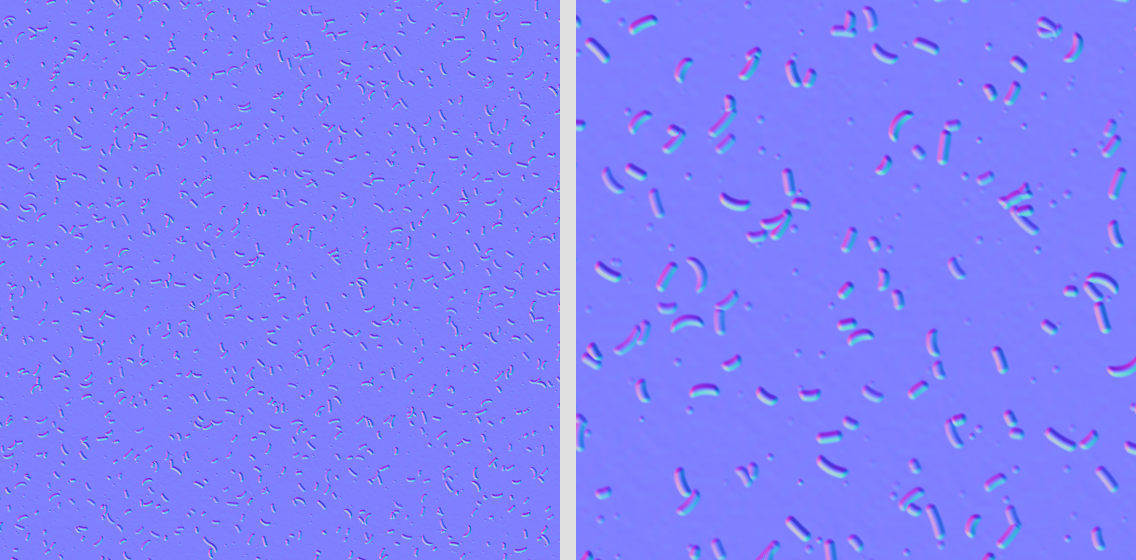
Left, the full canvas; right, a detail of the centre.
Write a WebGL 2 fragment shader that draws this texture map.

```glsl
#version 300 es
precision highp float;

uniform vec2 u_resolution;
out vec4 fragColor;

float hash(vec2 p) {
    return fract(sin(dot(p, vec2(127.1, 311.7))) * 43758.5453);
}

float valueNoise(vec2 p) {
    vec2 cell = floor(p);
    vec2 f = fract(p);
    f = f * f * (3.0 - 2.0 * f);
    float low = mix(hash(cell), hash(cell + vec2(1.0, 0.0)), f.x);
    float high = mix(hash(cell + vec2(0.0, 1.0)), hash(cell + 1.0), f.x);
    return mix(low, high, f.y);
}

// Short, slightly bent groove, one per grid cell
float grooveDepth(vec2 p, float grid, float seed) {
    vec2 home = floor(p * grid);
    float depth = 0.0;
    for (int y = -1; y <= 1; y++) {
        for (int x = -1; x <= 1; x++) {
            vec2 cell = home + vec2(x, y);
            vec2 id = cell + seed;
            if (hash(id + 9.2) > 0.93) continue;
            vec2 center = (cell + vec2(hash(id), hash(id + 3.7))) / grid;
            float angle = 3.14159 * hash(id + 5.1);
            vec2 axis = vec2(cos(angle), sin(angle));
            vec2 d = p - center;
            vec2 q = vec2(dot(d, axis), dot(d, vec2(-axis.y, axis.x)));
            q.y += 90.0 * (hash(id + 7.3) - 0.5) * q.x * q.x;
            float halfLength = mix(0.0012, 0.0085, pow(hash(id + 11.9), 1.3));
            float dist = length(vec2(max(abs(q.x) - halfLength, 0.0), q.y));
            float strength = mix(0.65, 1.15, hash(id + 13.4));
            depth = max(depth, strength * (1.0 - smoothstep(0.0004, 0.0036, dist)));
        }
    }
    return depth;
}

// Tiny round pits of varied depth
float pitDepth(vec2 p) {
    const float grid = 42.0;
    vec2 home = floor(p * grid);
    float depth = 0.0;
    for (int y = -1; y <= 1; y++) {
        for (int x = -1; x <= 1; x++) {
            vec2 cell = home + vec2(x, y);
            vec2 id = cell + 71.3;
            vec2 center = (cell + vec2(hash(id), hash(id + 2.9))) / grid;
            float strength = 0.38 * pow(hash(id + 6.1), 2.0);
            float radius = mix(0.0018, 0.003, hash(id + 8.7));
            float dist = length(p - center);
            depth = max(depth, strength * (1.0 - smoothstep(0.0005, radius, dist)));
        }
    }
    return depth;
}

float surfaceHeight(vec2 p) {
    float grooves = max(grooveDepth(p, 24.0, 17.0), grooveDepth(p + 0.37, 23.0, 53.0));
    float grain = 0.05 * valueNoise(p * 230.0) + 0.05 * valueNoise(p * 110.0 + 40.0);
    return 0.0023 * (grain - max(grooves, pitDepth(p)));
}

void main() {
    vec2 uv = gl_FragCoord.xy / u_resolution;
    vec2 stepX = vec2(0.0008, 0.0);
    vec2 stepY = stepX.yx;

    // Surface slope to tangent-space normal
    vec2 slope = vec2(
        surfaceHeight(uv + stepX) - surfaceHeight(uv - stepX),
        surfaceHeight(uv + stepY) - surfaceHeight(uv - stepY)) / 0.0016;
    vec3 normal = normalize(vec3(-slope, 1.0));
    fragColor = vec4(0.5 + 0.5 * normal, 1.0);
}
```
